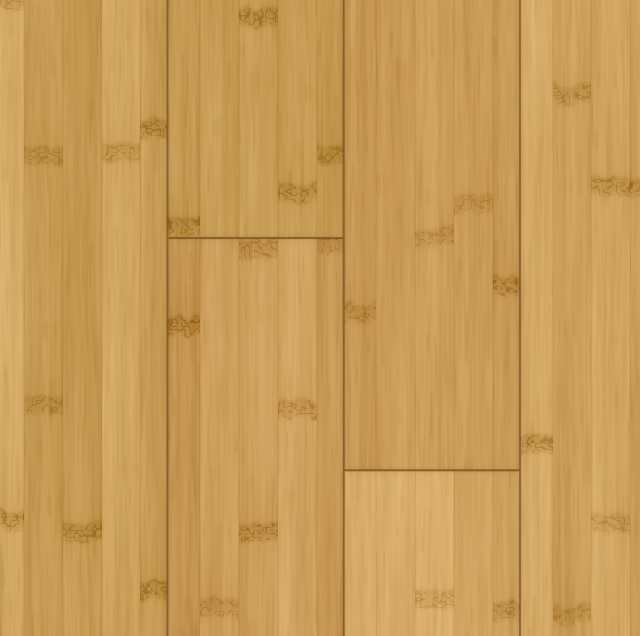
This texture is drawn by a Shadertoy shader. Its source:

```glsl
// Bamboo flooring: staggered planks, each glued from five narrow strips.
// Every strip gets its own tone, stretched-noise fibres and scattered nodes
// (the rough brown growth rings); thin dark seams separate the planks.

const float PLANK_WIDTH = 0.2754;
const float FIRST_SEAM  = 0.2617;
const float STRIP_WIDTH = 0.0608;
const float FIRST_STRIP = 0.0508;   // the outermost strip is trimmed
const float NODE_PERIOD = 0.68;     // mean distance between nodes

const vec3 DEEP_TAN   = vec3(0.71, 0.52, 0.24);
const vec3 PALE_STRAW = vec3(0.88, 0.71, 0.46);
const vec3 SEAM_BROWN = vec3(0.50, 0.32, 0.11);

float hash(vec2 p) {
    vec3 q = fract(p.xyx * 0.1031);
    q += dot(q, q.yzx + 33.33);
    return fract((q.x + q.y) * q.z);
}

float noise(vec2 p) {
    vec2 i = floor(p), f = fract(p);
    f = f * f * (3.0 - 2.0 * f);
    return mix(mix(hash(i), hash(i + vec2(1, 0)), f.x),
               mix(hash(i + vec2(0, 1)), hash(i + vec2(1, 1)), f.x), f.y);
}

// Soft-edged line: 1 on the line, 0 beyond its half width.
float line(float dist, float halfWidth, float pixel) {
    return 1.0 - smoothstep(halfWidth - 0.5 * pixel, halfWidth + pixel, abs(dist));
}

// Height of the end joint of a plank; the outer planks run through.
float jointHeight(float plank) {
    bool jointed = plank > 0.5 && plank < 2.5;
    return jointed ? 0.9909 - 0.3652 * plank : 2.0;
}

// Lengthwise fibres at several widths, centred on zero.
float fibres(vec2 uv, float seed) {
    vec2 p = uv + vec2(0.0, seed * 3.7);
    float broad  = noise(p * vec2(42.0, 1.6)) - 0.5;
    float medium = noise(p * vec2(125.0, 3.5)) - 0.5;
    float fine   = noise(p * vec2(310.0, 13.0)) - 0.5;
    float pores  = smoothstep(0.62, 0.95, noise(p * vec2(270.0, 22.0) + 40.0));
    return 0.20 * broad + 0.20 * medium + 0.20 * fine - 0.13 * pores;
}

// Darkening from the nodes of one strip.
float nodeShade(vec2 uv, float seed) {
    float along = uv.y / NODE_PERIOD + 9.0 * hash(vec2(seed, 5.3));
    vec2 key = vec2(floor(along), seed);
    float centre = mix(0.2, 0.8, hash(key + 2.7));
    float strength = mix(0.55, 1.0, hash(key + 8.1));

    float dy = (fract(along) - centre) * NODE_PERIOD;
    dy += 0.010 * (noise(vec2(uv.x * 75.0, seed)) - 0.5);
    float band = 1.0 - smoothstep(0.008, 0.019, abs(dy));
    float curls = abs(noise(uv * vec2(150.0, 190.0) + seed) - 0.5);
    float scribble = 1.0 - smoothstep(0.02, 0.15, curls);
    float rim = exp(-pow((dy - 0.012) / 0.006, 2.0));
    float stain = dy > 0.0 ? exp(-dy / 0.045) : exp(dy / 0.012);
    return strength * (band * (0.22 + 0.58 * scribble) + 0.16 * rim + 0.17 * stain);
}

void mainImage(out vec4 fragColor, in vec2 fragCoord) {
    vec2 uv = fragCoord / iResolution.xy;
    float pixel = 1.0 / iResolution.y;

    // Plank, board and strip under this point
    float across = (uv.x - FIRST_SEAM) / PLANK_WIDTH + 1.0;
    float plank = floor(across);
    float localX = fract(across) * PLANK_WIDTH;
    float joint = jointHeight(plank);
    float board = 2.0 * plank + step(joint, uv.y);
    float stripPos = (localX - FIRST_STRIP) / STRIP_WIDTH;
    float seed = board * 5.0 + floor(stripPos) + 1.0;

    // Tone of board and strip, then fibres and nodes
    float tone = 0.57 + 0.035 * (plank - 1.5);
    tone += 0.10 * (hash(vec2(board, 3.1)) - 0.5);
    tone += 0.34 * (hash(vec2(seed, 11.7)) - 0.5);
    tone += 0.16 * (noise(vec2(seed * 4.3, uv.y * 2.5)) - 0.5);
    tone += fibres(uv, seed);
    tone -= nodeShade(uv, seed);

    // Faint glue lines between strips
    float glueDist = (stripPos - round(stripPos)) * STRIP_WIDTH;
    tone -= 0.20 * line(glueDist, 0.0009, pixel);

    vec3 color = mix(DEEP_TAN, PALE_STRAW, tone);
    float warmth = hash(vec2(board, 17.9)) - 0.5;
    color += warmth * vec3(0.012, -0.016, 0.010);

    // Plank seams with a soft bevel
    float sideDist = min(localX, PLANK_WIDTH - localX);
    float endDist = abs(uv.y - joint);
    float bevel = exp(-min(sideDist, endDist) / 0.0035);
    color *= 1.0 - 0.10 * bevel;
    float seam = max(0.75 * line(sideDist, 0.0011, pixel),
                     0.85 * line(endDist, 0.0011, pixel));
    color = mix(color, SEAM_BROWN, seam);

    fragColor = vec4(clamp(color, 0.0, 1.0), 1.0);
}
```
